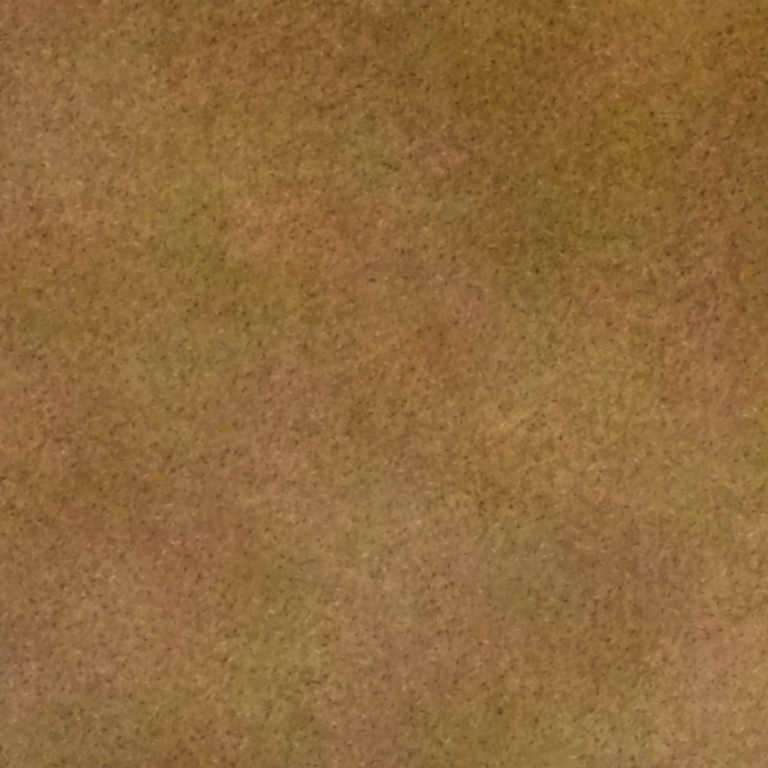
Write a WebGL 2 fragment shader that draws this texture.

```glsl
#version 300 es
precision highp float;
// Soft tan suede: broad cloudy light and dark patches with faint pink and
// olive stains, covered by fine blurred grain. Layered value noise makes the
// clouds and grain; jittered cells scatter dark pits, pale fibres and spots.

#define BASE_COLOR vec3(0.560, 0.414, 0.234)
#define CLOUD_SCALE 3.6
#define CLOUD_DEPTH 0.19
#define STAIN_SCALE 9.0
#define STAIN_DEPTH 0.075
#define GRAIN_SCALE 150.0
#define GRAIN_DEPTH 0.080
#define PIT_DEPTH 0.115
#define FIBRE_DEPTH 0.095
#define SPOT_DEPTH 0.55

uniform vec2 u_resolution;
out vec4 fragColor;

float hash(vec2 p) {
    return fract(sin(dot(p, vec2(127.1, 311.7))) * 43758.5453);
}

vec2 hash2(vec2 p) {
    return vec2(hash(p), hash(p + 57.3));
}

mat2 rotation(float angle) {
    float c = cos(angle), s = sin(angle);
    return mat2(c, s, -s, c);
}

float valueNoise(vec2 p) {
    vec2 cell = floor(p), f = fract(p);
    f = f * f * (3.0 - 2.0 * f);
    float low = mix(hash(cell), hash(cell + vec2(1.0, 0.0)), f.x);
    float high = mix(hash(cell + vec2(0.0, 1.0)), hash(cell + 1.0), f.x);
    return mix(low, high, f.y);
}

// Fractal noise centred on zero.
float clouds(vec2 p) {
    float sum = 0.0, weight = 0.5;
    for (int i = 0; i < 5; i++) {
        sum += weight * (valueNoise(p) - 0.5);
        p = rotation(0.65) * p * 2.03 + 17.1;
        weight *= 0.52;
    }
    return sum;
}

// Soft elongated flecks, one per occupied cell; radius is in cell units.
float flecks(vec2 p, float density, float radius, float stretch) {
    vec2 cell = floor(p);
    float total = 0.0;
    for (int y = -1; y <= 1; y++) {
        for (int x = -1; x <= 1; x++) {
            vec2 id = cell + vec2(x, y);
            vec2 offset = p - id - hash2(id + 3.7);
            offset = rotation(hash(id + 8.1) * 2.4 - 0.5) * offset;
            offset.y /= stretch;
            float size = radius * mix(0.7, 1.3, hash(id + 21.9));
            float present = step(hash(id + 40.3), density);
            float strength = mix(0.35, 1.0, hash(id + 66.7));
            total += present * strength * exp(-dot(offset, offset) / (size * size));
        }
    }
    return min(total, 1.2);
}

void main() {
    vec2 uv = gl_FragCoord.xy / min(u_resolution.x, u_resolution.y);

    // Broad shading: warm dark top, paler lower right, greyer lower left.
    vec3 color = BASE_COLOR;
    color += 0.045 * (uv.x - 0.5) * (1.0 - uv.y);
    color += vec3(-0.012, -0.022, -0.046) * (uv.y - 0.5);
    color.b -= 0.028 * (uv.x - 0.5);

    // Cloudy patches; dark ones keep more red than blue.
    float cloud = clouds(uv * CLOUD_SCALE + 5.3);
    color += CLOUD_DEPTH * cloud * vec3(1.0, 1.02, 0.88);

    // Pink against olive, and grey against ochre.
    float pink = clouds(uv * STAIN_SCALE + 31.7);
    float grey = clouds(uv * STAIN_SCALE * 0.8 + 73.2);
    color += STAIN_DEPTH * pink * vec3(0.75, -0.4, 0.7);
    color += STAIN_DEPTH * grey * vec3(-0.25, 0.05, 1.0);

    // Fine grain, fading in and out over the surface.
    vec2 slanted = rotation(0.45) * uv * vec2(1.0);
    float grain = valueNoise(slanted * GRAIN_SCALE * vec2(1.15, 0.85)) - 0.5;
    grain += 0.6 * (valueNoise(rotation(1.1) * uv * GRAIN_SCALE * 1.9) - 0.5);
    grain += 0.5 * (valueNoise(uv * GRAIN_SCALE * 0.42 + 9.0) - 0.5);
    float patchiness = 0.8 + 0.5 * valueNoise(uv * 14.0);
    color += GRAIN_DEPTH * grain * patchiness * vec3(1.0, 0.96, 0.85);

    // Dark pits and pale fibres.
    float pits = flecks(rotation(0.3) * uv * 80.0, 0.42, 0.17, 1.6);
    float fibres = flecks(rotation(0.8) * uv * 70.0 + 19.0, 0.32, 0.13, 2.1);
    color -= PIT_DEPTH * pits * vec3(1.0, 0.95, 0.75);
    color += FIBRE_DEPTH * fibres * vec3(0.95, 0.95, 1.0);

    // Sparse blurred yellow spots.
    float spots = flecks(uv * 13.0 + 2.6, 0.2, 0.085, 1.2);
    color = mix(color, vec3(0.59, 0.45, 0.13), SPOT_DEPTH * spots);

    fragColor = vec4(clamp(color, 0.0, 1.0), 1.0);
}
```
